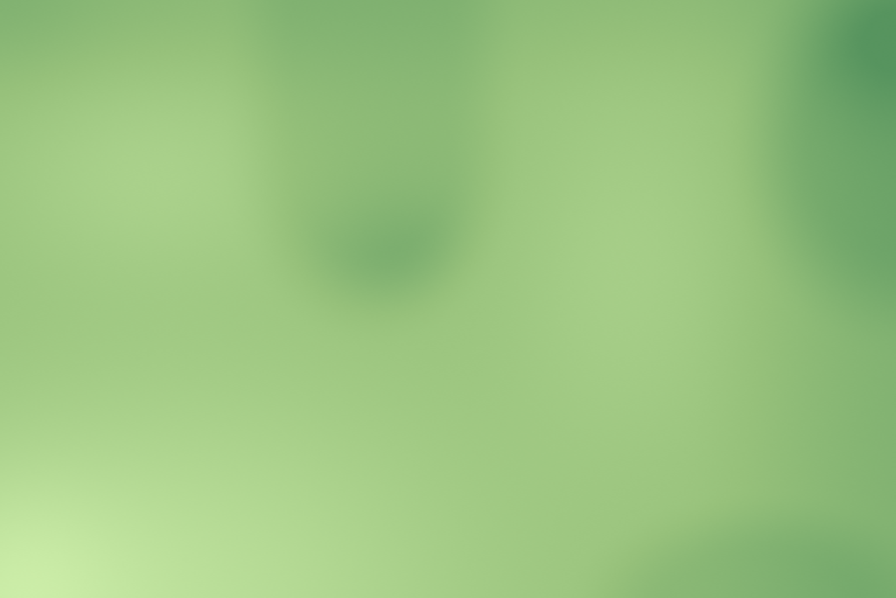
A WebGL 1 fragment shader for this background:

```glsl
precision mediump float;
// Soft out-of-focus foliage: blurred green lights and shadows.

uniform vec2 u_resolution;

// Gaussian light with an elliptical falloff.
float glow(vec2 p, vec2 center, vec2 radius) {
  vec2 d = (p - center) / radius;
  return exp(-dot(d, d));
}

// Blurred ellipse with a flatter middle than a glow.
float softDisc(vec2 p, vec2 center, vec2 radius) {
  return 1.0 - smoothstep(0.55, 1.2, length((p - center) / radius));
}

// Tone from 0 (deep green) to 1 (pale lime).
vec3 foliage(float tone) {
  vec3 deep = vec3(0.34, 0.58, 0.37);
  vec3 leaf = vec3(0.59, 0.755, 0.48);
  vec3 lime = vec3(0.80, 0.93, 0.66);
  return tone < 0.5 ? mix(deep, leaf, tone * 2.0)
                    : mix(leaf, lime, tone * 2.0 - 1.0);
}

float hash(vec2 p) {
  return fract(sin(dot(p, vec2(12.9898, 78.233))) * 43758.5453);
}

void main() {
  vec2 p = gl_FragCoord.xy / u_resolution;
  float tone = 0.5;

  // Lights: lower left, its bright corner, upper left, right of center
  tone += 0.32 * glow(p, vec2(0.20, 0.0), vec2(0.33, 0.38));
  tone += 0.26 * glow(p, vec2(0.0, 0.0), vec2(0.14, 0.22));
  tone += 0.17 * glow(p, vec2(0.17, 0.71), vec2(0.19, 0.18));
  tone += 0.14 * glow(p, vec2(0.70, 0.56), vec2(0.14, 0.34));

  // Central shadow reaching the top, with a darker lower rim
  vec2 column = vec2(p.x, min(p.y, 0.74));
  float shadow = softDisc(column, vec2(0.415, 0.74), vec2(0.145, 0.28));
  tone -= shadow * (0.10 + 0.15 * glow(p, vec2(0.45, 0.56), vec2(0.10, 0.11)));

  // Right shadows
  tone -= 0.17 * smoothstep(0.75, 1.05, p.x);
  tone -= 0.17 * softDisc(p, vec2(1.0, 0.76), vec2(0.165, 0.30));
  tone -= 0.17 * glow(p, vec2(0.99, 0.92), vec2(0.08, 0.13));
  tone -= 0.13 * softDisc(p, vec2(0.85, -0.03), vec2(0.19, 0.18));

  // Dim upper edge and upper left corner
  tone -= 0.09 * smoothstep(0.8, 1.05, p.y);
  tone -= 0.09 * glow(p, vec2(0.0, 1.0), vec2(0.12, 0.16));

  // Faint dither against banding
  vec3 color = foliage(clamp(tone, 0.0, 1.0));
  color += (hash(floor(p * 512.0)) - 0.5) / 255.0;
  gl_FragColor = vec4(color, 1.0);
}
```
